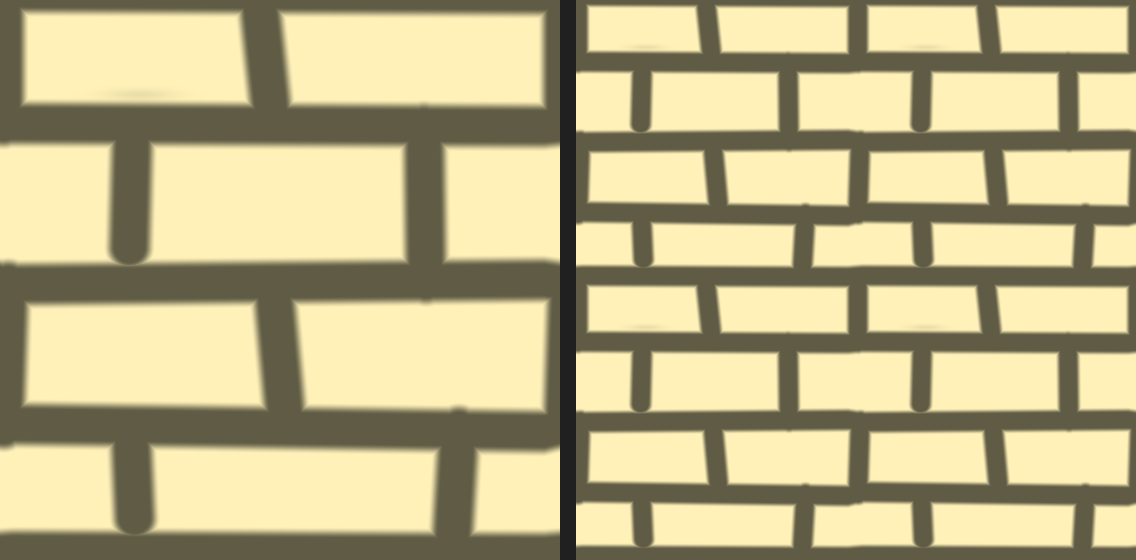
Left, the tile; right, the same tile 2 across and 2 down.
Reproduce this pattern procedurally as a WebGL 1 fragment shader.

```glsl
precision highp float;
uniform vec2 u_resolution;

#define BRICK_COLOR vec3(1.00, 0.945, 0.72)
#define MORTAR_COLOR vec3(0.372, 0.358, 0.268)
#define JOINT_HALF 0.0362
#define EDGE_SOFTNESS 0.0105
#define STUB_LIFT 0.062
#define SMUDGE_CENTER vec2(0.25, 0.831)
#define SMUDGE_SIZE vec2(0.062, 0.010)
#define SMUDGE_STRENGTH 0.13

// Shortest signed offset on the repeating tile
float wrapOffset(float d) {
  return fract(d + 0.5) - 0.5;
}

// Slow climb across the tile with a quick return near the seam
float courseTilt(float x) {
  float u = fract(x - 0.022);
  return 2.0 * min(u / 0.95, (1.0 - u) / 0.05) - 1.0;
}

// Distance to a leaning upright joint, wrapped sideways
float uprightDistance(vec2 p, float x, float lean, float bottom, float top) {
  vec2 fromBase = vec2(wrapOffset(p.x - x) + lean, p.y - bottom);
  vec2 axis = vec2(2.0 * lean, top - bottom);
  float t = clamp(dot(fromBase, axis) / dot(axis, axis), 0.0, 1.0);
  return length(fromBase - axis * t);
}

float mortarDistance(vec2 p) {
  // One component per course, from the bottom up
  vec4 bed = vec4(0.013, 0.236, 0.496, 0.777);
  vec4 nextBed = vec4(bed.yzw, bed.x + 1.0);
  vec4 bedTilt = vec4(-0.002, -0.0065, 0.004, -0.0025);
  vec4 firstX = vec4(0.237, 0.011, 0.234, 0.0065);
  vec4 firstLean = vec4(-0.0036, 0.0042, 0.0028, 0.0);
  vec4 secondX = vec4(0.813, 0.4993, 0.759, 0.474);
  vec4 secondLean = vec4(0.0064, -0.012, -0.0018, -0.0126);

  float tilt = courseTilt(p.x);
  float d = 1.0;
  for (int i = 0; i < 4; i++) {
    // Alternate courses have a round-ended first joint
    float lift = STUB_LIFT * (1.0 - mod(float(i), 2.0));
    float bedLine = abs(wrapOffset(p.y - bed[i] - bedTilt[i] * tilt));
    float first = uprightDistance(p, firstX[i], firstLean[i], bed[i] + lift, nextBed[i]);
    float second = uprightDistance(p, secondX[i], secondLean[i], bed[i], nextBed[i]);
    d = min(d, min(bedLine, min(first, second)));
  }
  return d - JOINT_HALF;
}

void main() {
  vec2 p = gl_FragCoord.xy / u_resolution;

  // Faint stain on one brick
  vec2 stain = (p - SMUDGE_CENTER) / SMUDGE_SIZE;
  float smudge = SMUDGE_STRENGTH * exp(-dot(stain, stain));
  vec3 brick = mix(BRICK_COLOR, MORTAR_COLOR, smudge);

  // Soft-edged mortar, never sharper than a pixel
  float soft = max(EDGE_SOFTNESS, 1.0 / min(u_resolution.x, u_resolution.y));
  float face = smoothstep(-soft, soft, mortarDistance(p));
  gl_FragColor = vec4(mix(MORTAR_COLOR, brick, face), 1.0);
}
```
